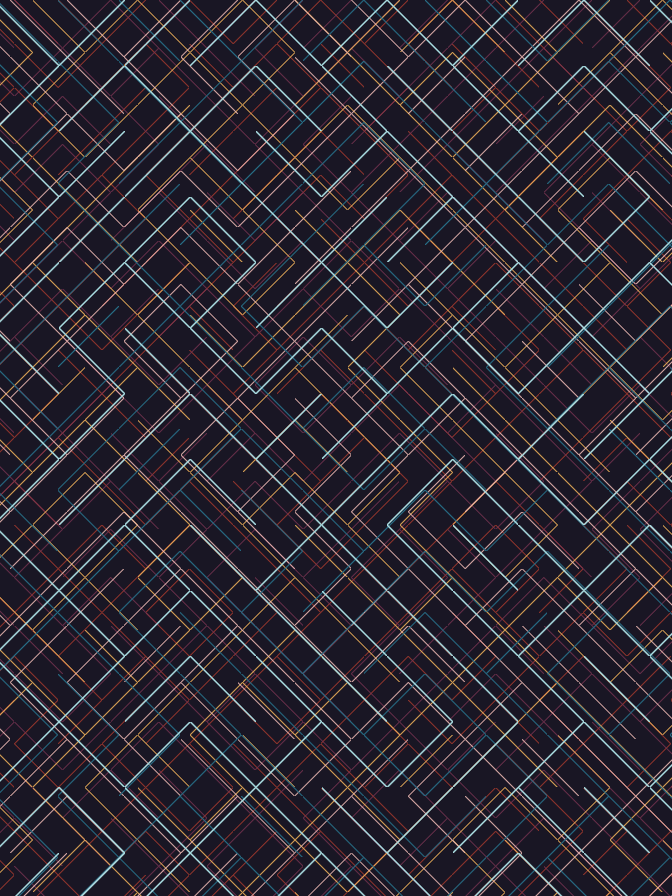
This pattern is drawn by a Shadertoy shader. Its source:

```glsl
// Six overlaid mazes of random diagonals, drawn as thin coloured lines on dark navy.

const int LAYERS = 6;
const vec3 BACKGROUND = vec3(0.098, 0.088, 0.140);

// Layers run from the finest (bottom) to the coarsest (top).
const vec3 LINE_COLOR[LAYERS] = vec3[](
    vec3(0.68, 0.23, 0.18),   // red
    vec3(0.47, 0.20, 0.32),   // plum
    vec3(0.96, 0.71, 0.36),   // amber
    vec3(0.95, 0.74, 0.72),   // pink
    vec3(0.15, 0.43, 0.53),   // teal
    vec3(0.66, 0.86, 0.88));  // pale blue

// Line widths and cell sizes in units of the canvas height.
const float LINE_WIDTH[LAYERS] = float[](0.0009, 0.0009, 0.0010, 0.0010, 0.0012, 0.0017);
const float FINEST_CELL = 0.04883;
const float CELL_STEP = 0.00488;

// Horizontal shift of each grid, in cells.
const float GRID_SHIFT[LAYERS] = float[](0.33, 0.30, 0.62, 0.18, 0.94, 0.90);

const float EDGE_SOFTNESS = 1.1;  // filter width in screen samples

float hash(vec3 p) {
    p = fract(p * vec3(0.1031, 0.1030, 0.0973));
    p += dot(p, p.yzx + 33.33);
    return fract((p.x + p.y) * p.z);
}

// Distance to the diagonal that the cell around p picked at random.
float diagonalDistance(vec2 p, float seed) {
    vec2 cell = floor(p);
    vec2 local = p - cell;
    if (hash(vec3(cell, seed) + 17.0) < 0.5) local.x = 1.0 - local.x;
    return abs(local.x - local.y) * inversesqrt(2.0);
}

// Box-filtered coverage, exact even for lines thinner than the filter.
float lineCoverage(float dist, float width, float blur) {
    vec2 edges = (vec2(0.5, -0.5) * width - dist) / blur + 0.5;
    edges = clamp(edges, 0.0, 1.0);
    return edges.x - edges.y;
}

void mainImage(out vec4 fragColor, in vec2 fragCoord) {
    // Grids hang from the top edge of the canvas.
    vec2 uv = vec2(fragCoord.x, iResolution.y - fragCoord.y) / iResolution.y;
    float blur = EDGE_SOFTNESS / iResolution.y;

    vec3 color = BACKGROUND;
    for (int i = 0; i < LAYERS; i++) {
        float cellSize = FINEST_CELL + CELL_STEP * float(i);
        vec2 grid = uv / cellSize - vec2(GRID_SHIFT[i], 0.0);
        float dist = diagonalDistance(grid, float(i) * 41.0) * cellSize;
        color = mix(color, LINE_COLOR[i], lineCoverage(dist, LINE_WIDTH[i], blur));
    }
    fragColor = vec4(color, 1.0);
}
```
